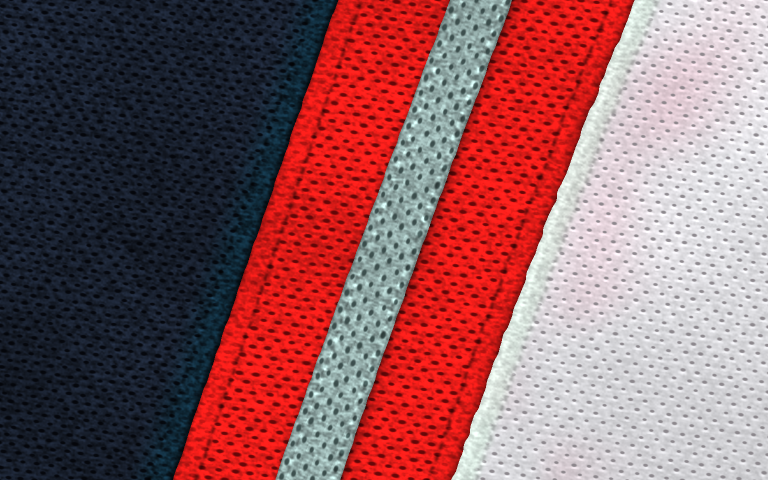
This texture is drawn by a Shadertoy shader. Its source:

```glsl
// Draws leaning panels of mesh sports cloth: navy, red with a grey ribbon, and white.
// Slanted edges split the panels; staggered hole lattices, fine knit noise,
// stitched hems and soft contact shadows give each panel its relief.

const vec3 NAVY = vec3(0.095, 0.125, 0.180);
const vec3 NAVY_HEM = vec3(0.060, 0.165, 0.225);
const vec3 NAVY_HOLE = vec3(0.012, 0.017, 0.035);
const vec3 RED = vec3(0.900, 0.110, 0.095);
const vec3 RED_HOLE = vec3(0.340, 0.020, 0.025);
const vec3 GREY = vec3(0.570, 0.665, 0.655);
const vec3 GREY_HOLE = vec3(0.200, 0.270, 0.265);
const vec3 WHITE = vec3(0.885, 0.885, 0.900);
const vec3 WHITE_HEM = vec3(0.830, 0.885, 0.855);
const vec3 WHITE_HOLE = vec3(0.520, 0.500, 0.520);

const vec2 MESH_PITCH = vec2(0.0335, 0.0190);
const vec2 RIBBON_PITCH = vec2(0.0370, 0.0205);
const float LEAN_COS = 0.94;      // turns horizontal gaps into true distances
const float ROW_TILT = 0.14;      // mesh rows fall slightly to the right
const float HEM_WIDTH = 0.046;
const float KNIT_SCALE = 130.0;
const int SAMPLES = 2;            // supersampling per axis

float hash(vec2 p) {
    vec3 q = fract(vec3(p.xyx) * 0.1031);
    q += dot(q, q.yzx + 33.33);
    return fract((q.x + q.y) * q.z);
}

float noise(vec2 p) {
    vec2 i = floor(p), f = fract(p);
    f = f * f * (3.0 - 2.0 * f);
    return mix(mix(hash(i), hash(i + vec2(1, 0)), f.x),
               mix(hash(i + vec2(0, 1)), hash(i + vec2(1, 1)), f.x), f.y);
}

// Signed distance to a slightly bowed slanted edge, positive to its right
float edge(vec2 p, float foot, float lean, float bow) {
    return (p.x - foot - lean * p.y + bow * p.y * (1.0 - p.y)) * LEAN_COS;
}

// Staggered mesh: x = hole depth, y = lit lip under the hole
vec2 mesh(vec2 p, vec2 pitch, vec2 radius) {
    vec2 q = p / pitch;
    float row = floor(q.y);
    q.x += 0.5 * mod(row, 2.0);
    vec2 id = vec2(floor(q.x), row);
    vec2 jitter = vec2(hash(id), hash(id + 71.0)) - 0.5;
    vec2 c = (fract(q) - 0.5) * pitch + jitter * 0.15 * pitch;
    float size = 0.85 + 0.3 * hash(id + 19.0);
    float hole = 1.0 - smoothstep(0.45, 1.15, length(c / (radius * size)));
    vec2 below = (c + vec2(0.0, 1.5 * radius.y)) / (radius * vec2(1.4, 0.8));
    return vec2(hole, exp(-dot(below, below)) * (1.0 - hole));
}

// Fine yarn loops, centred on zero
float knit(vec2 p) {
    vec2 q = p * KNIT_SCALE;
    float loops = noise(vec2(q.x + 0.5 * q.y, q.y * 1.5));
    return 0.7 * loops + 0.3 * noise(q * 2.1) - 0.5;
}

// Row of thread dashes at distance zero: x = groove, y = raised thread
vec2 stitch(float d, float along, float pitch) {
    float groove = exp(-d * d / 0.000022);
    float dash = smoothstep(0.15, 0.4, abs(fract(along / pitch) - 0.5));
    return vec2(groove * (1.0 - dash), groove * dash);
}

vec3 cloth(vec3 base, vec3 holeColor, vec2 m, float yarn, float contrast) {
    vec3 c = base * (1.0 + contrast * yarn + 0.16 * m.y);
    return mix(c, holeColor, 0.9 * m.x);
}

vec3 scene(vec2 p) {
    float along = dot(p, normalize(vec2(0.36, 1.0)));
    float wobble = 0.005 * (noise(vec2(along * 50.0, 3.0)) - 0.5);
    float navyEdge = edge(p, 0.360, 0.344, 0.0) + 0.5 * wobble;
    float ribbonL = edge(p, 0.573, 0.365, 0.015) + 0.4 * wobble;
    float ribbonR = edge(p, 0.708, 0.360, 0.015) - 0.4 * wobble;
    float whiteEdge = edge(p, 0.942, 0.381, 0.030) + wobble;
    float yarn = knit(p);
    float folds = noise(p * vec2(3.0, 4.0) + 7.0) - 0.5;
    vec2 rows = vec2(p.x - ROW_TILT * p.y, p.y + ROW_TILT * p.x);

    // Navy panel, with a teal hem
    if (navyEdge < 0.0) {
        float hem = smoothstep(-0.10, -0.02, navyEdge);
        vec3 base = mix(NAVY * (0.84 + 0.30 * p.y + 0.3 * folds), NAVY_HEM, hem);
        vec2 m = mesh(rows, MESH_PITCH * vec2(0.88, 0.92), vec2(0.0078, 0.0043));
        m *= 1.0 - 0.5 * smoothstep(-HEM_WIDTH, -0.03, navyEdge);
        vec3 c = cloth(base, NAVY_HOLE, m, yarn, 1.15);
        vec2 s = stitch(navyEdge + HEM_WIDTH, along, 0.024);
        c *= 1.0 - 0.55 * s.x + 0.25 * s.y;
        return c * mix(0.35, 1.0, smoothstep(0.0, 0.014, -navyEdge));
    }

    // White panel, with a rolled pale hem and faint pink show-through
    if (whiteEdge > 0.0) {
        float hem = 1.0 - smoothstep(HEM_WIDTH * 0.7, HEM_WIDTH * 1.3, whiteEdge);
        float pink = smoothstep(0.45, 0.9, noise(p * 5.0 + 2.0))
                   * exp(-pow((whiteEdge - 0.15) / 0.12, 2.0));
        vec3 base = WHITE * (0.99 + 0.08 * folds - 0.09 * smoothstep(0.6, 0.0, p.y) * p.x / 1.6);
        base = mix(base, WHITE_HEM, hem) - pink * vec3(0.0, 0.09, 0.07);
        vec2 m = mesh(rows, MESH_PITCH, vec2(0.0062, 0.0038));
        m *= 1.0 - 0.85 * hem;
        vec3 c = cloth(base, WHITE_HOLE, m, yarn, 0.17 + 0.10 * hem);
        vec2 s = stitch(whiteEdge - HEM_WIDTH, along, 0.022);
        c *= 1.0 - 0.20 * s.x + 0.06 * s.y;
        return c * (1.0 + 0.10 * exp(-pow((whiteEdge - 0.012) / 0.008, 2.0)));
    }

    // Grey ribbon, its holes running along the strip
    if (ribbonL > 0.0 && ribbonR < 0.0) {
        vec2 m = mesh(vec2(along, ribbonL), RIBBON_PITCH, vec2(0.0085, 0.0055));
        vec3 c = cloth(GREY * (1.0 + 0.15 * folds), GREY_HOLE, m, yarn, 0.62);
        vec2 s = stitch(ribbonL - 0.020, along, 0.030) + stitch(ribbonR + 0.016, along, 0.030);
        c *= 1.0 - 0.25 * s.x + 0.30 * s.y;
        float rim = min(ribbonL, -ribbonR);
        return c * mix(0.72, 1.0, smoothstep(0.0, 0.008, rim));
    }

    // Red panel, with two sewn seams and shadows under its neighbours
    vec2 m = mesh(rows, MESH_PITCH, vec2(0.0095, 0.0048));
    float hem = 1.0 - smoothstep(0.035, 0.050, min(navyEdge, -whiteEdge));
    m *= 1.0 - 0.6 * hem;
    vec3 c = cloth(RED * (1.0 + 0.18 * folds), RED_HOLE, m, yarn, 0.55);
    vec2 s = stitch(navyEdge - HEM_WIDTH, along, 0.026) + stitch(whiteEdge + HEM_WIDTH, along, 0.026);
    c *= 1.0 - 0.45 * s.x - 0.08 * s.y;
    float shade = 0.55 * exp(-max(ribbonR, 0.0) / 0.010) * step(0.0, ribbonR);
    shade += 0.25 * exp(-max(-ribbonL, 0.0) / 0.006) * step(ribbonL, 0.0);
    shade += 0.50 * exp(whiteEdge / 0.009) + 0.30 * exp(-navyEdge / 0.005);
    return c * (1.0 - min(shade, 0.8));
}

void mainImage(out vec4 fragColor, in vec2 fragCoord) {
    vec3 sum = vec3(0.0);
    for (int i = 0; i < SAMPLES * SAMPLES; i++) {
        vec2 offset = (vec2(i % SAMPLES, i / SAMPLES) + 0.5) / float(SAMPLES) - 0.5;
        sum += scene((fragCoord + offset) / iResolution.y);
    }
    fragColor = vec4(clamp(sum / float(SAMPLES * SAMPLES), 0.0, 1.0), 1.0);
}
```
